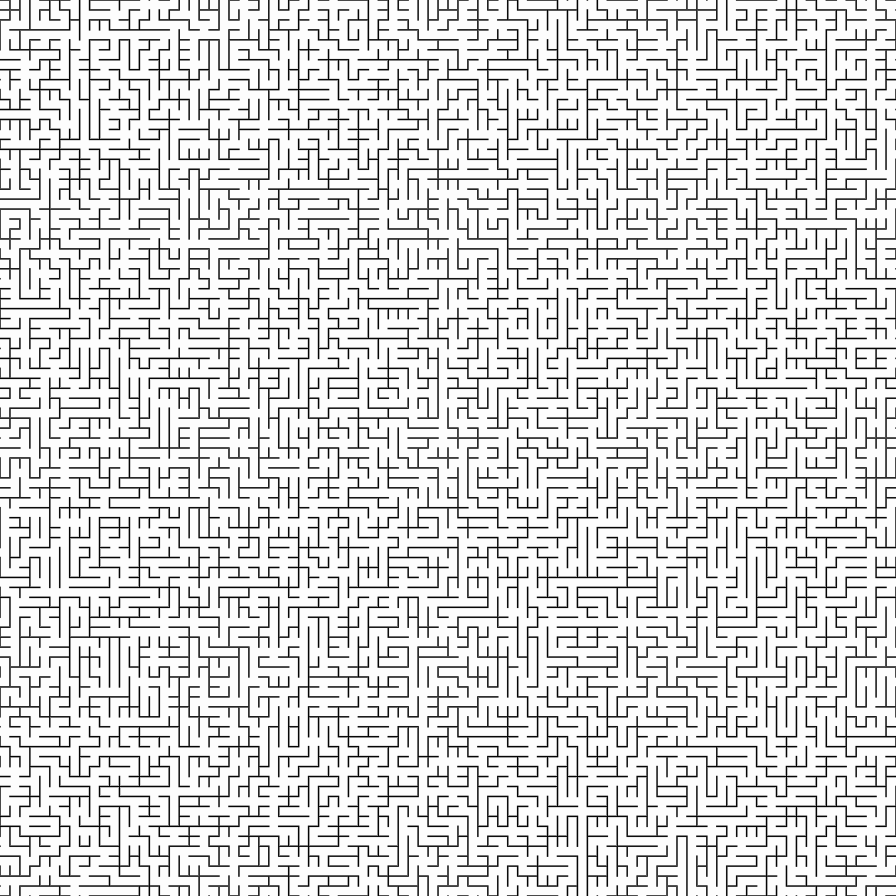
Write a Shadertoy shader that draws this pattern.

```glsl
const int CELLS = 90;            // maze cells across the canvas height
const float WALL_WIDTH = 0.15;   // in cells
const float SOFTNESS = 1.1;      // edge filter width, in pixels
const vec3 PAPER = vec3(0.994);
const vec3 INK = vec3(0.015);

// Integer hash of a lattice point
uint hash(ivec2 p) {
    uint h = uint(p.x) * 374761393u + uint(p.y) * 668265263u;
    h = (h ^ (h >> 15)) * 2246822519u;
    h = (h ^ (h >> 13)) * 3266489917u;
    return h ^ (h >> 16);
}

// Directions 0..3 are right, up, left, down
ivec2 stepOf(int dir) {
    int s = dir < 2 ? 1 : -1;
    return (dir & 1) == 0 ? ivec2(s, 0) : ivec2(0, s);
}

int opposite(int dir) {
    return dir ^ 2;
}

// Unconstrained random direction of a post, repeating at the canvas edge
int randomDir(ivec2 post) {
    ivec2 wrapped = (post + CELLS) % CELLS;
    return int(hash(wrapped) >> 8) & 3;
}

bool pointsBack(ivec2 post, int dir) {
    return randomDir(post + stepOf(dir)) == opposite(dir);
}

// Each post grows one wall; odd posts avoid doubled walls and sealed cells
int wallDir(ivec2 post) {
    int first = randomDir(post);
    if (((post.x + post.y) & 1) == 0) return first;
    for (int i = 0; i < 4; i++) {
        int dir = (first + i) & 3;
        int onward = randomDir(post + stepOf(dir));
        bool doubled = onward == opposite(dir);
        bool sealed = pointsBack(post, onward);
        if (!doubled && !sealed) return dir;
    }
    return first;
}

bool hasWall(ivec2 post, int dir, int ownDir) {
    return ownDir == dir || wallDir(post + stepOf(dir)) == opposite(dir);
}

// Share of a filter window centred at x that lies between lo and hi
float overlap(float x, float lo, float hi, float window) {
    float a = max(lo, x - 0.5 * window);
    float b = min(hi, x + 0.5 * window);
    return max(b - a, 0.0) / window;
}

// Coverage of a wall running from the origin along dir
float wallCoverage(vec2 p, int dir, float halfWidth, float window) {
    vec2 axis = vec2(stepOf(dir));
    float along = dot(p, axis);
    float across = dot(p, vec2(-axis.y, axis.x));
    return overlap(along, -halfWidth, 1.0 + halfWidth, window)
         * overlap(across, -halfWidth, halfWidth, window);
}

float mazeCoverage(vec2 p, float window) {
    ivec2 post = ivec2(floor(p + 0.5));
    vec2 local = p - vec2(post);
    int ownDir = wallDir(post);
    float coverage = 0.0;
    for (int dir = 0; dir < 4; dir++) {
        float c = wallCoverage(local, dir, 0.5 * WALL_WIDTH, window);
        if (c > coverage && hasWall(post, dir, ownDir)) coverage = c;
    }
    return coverage;
}

void mainImage(out vec4 fragColor, in vec2 fragCoord) {
    float cellsPerPixel = float(CELLS) / iResolution.y;
    float ink = mazeCoverage(fragCoord * cellsPerPixel, SOFTNESS * cellsPerPixel);
    fragColor = vec4(mix(PAPER, INK, ink), 1.0);
}
```
